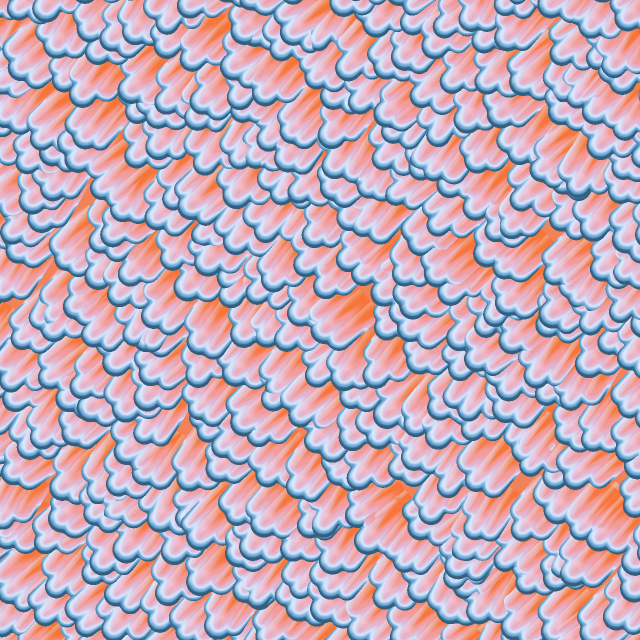
A Shadertoy shader for this pattern:

```glsl
// Overlapping clusters of rounded lobes, shingled like scales towards the lower left.
// Each jittered cell grows one petal of three merged capsules; the highest petal wins,
// and a blue-white-pink-orange ramp follows rim depth and distance from the tip.

float hash(vec2 p) {
    return fract(sin(dot(p, vec2(127.1, 311.7))) * 43758.545);
}

float smoothMin(float a, float b, float k) {
    float h = max(k - abs(a - b), 0.0) / k;
    return min(a, b) - 0.25 * k * h * h;
}

// Half-infinite capsule with its round tip at the origin, running along +x
float lobe(vec2 p, float radius) {
    return length(vec2(min(p.x, 0.0), p.y)) - radius;
}

// Three lobes side by side, the outer two set back by random amounts
float petal(vec2 p, vec2 id) {
    float spread = mix(0.36, 0.54, hash(id + 3.7));
    float d = lobe(p, mix(0.32, 0.40, hash(id + 8.1)));
    for (float side = -1.0; side < 2.0; side += 2.0) {
        float setback = mix(0.08, 0.55, hash(id + 5.3 * side));
        float radius = mix(0.27, 0.37, hash(id + 9.2 * side));
        d = smoothMin(d, lobe(p - vec2(setback, side * spread), radius), 0.10);
    }
    return d;
}

// Dark rim, blue, pale blue, lavender, pink, then orange
vec3 ramp(float t) {
    vec3 c = mix(vec3(0.20, 0.37, 0.49), vec3(0.42, 0.67, 0.86), smoothstep(0.02, 0.20, t));
    c = mix(c, vec3(0.83, 0.89, 0.98), smoothstep(0.20, 0.37, t));
    c = mix(c, vec3(0.88, 0.71, 0.82), smoothstep(0.37, 0.53, t));
    c = mix(c, vec3(0.95, 0.61, 0.61), smoothstep(0.53, 0.72, t));
    return mix(c, vec3(0.97, 0.46, 0.22), smoothstep(0.74, 1.05, t));
}

vec3 shadePetal(vec2 p, float d, vec2 id) {
    float depth = clamp(-d / 0.38, 0.0, 1.0);
    float tilt = (petal(p + vec2(0.0, 0.03), id) - petal(p - vec2(0.0, 0.03), id)) / 0.06;

    // The rim darkens at the tip and fades along the sides
    float t = 0.42 * depth + 0.5 * max(p.x + 0.38, 0.0);
    float rim = max(smoothstep(0.0, 0.4, depth), smoothstep(0.5, 1.1, p.x));
    t *= mix(0.4, 1.0, rim);

    // Faint lengthwise streaks, and cooler tones on the lower right flanks
    t += 0.05 * sin(p.y * 20.0 + hash(id) * 6.28) * smoothstep(0.1, 0.6, p.x);
    t -= 0.14 * max(-tilt, 0.0) * (1.0 - depth);
    vec3 color = ramp(t);

    // Pale light on the upper left flanks
    float flank = smoothstep(0.3, 1.0, tilt) * smoothstep(0.05, 0.3, depth);
    color = mix(color, vec3(0.90, 0.94, 1.0), 0.75 * flank * (1.0 - depth));

    // Soft gleam on the crown
    vec2 crown = p - vec2(0.25, 0.05);
    return mix(color, vec3(0.96, 0.82, 0.90), 0.5 * exp(-50.0 * dot(crown, crown)));
}

vec3 scales(vec2 p) {
    vec2 cell = floor(p);
    vec3 color = vec3(0.95, 0.51, 0.34);
    float top = -100.0;
    vec2 topId = cell;
    vec3 topPoint = vec3(0.0);
    for (int j = -2; j <= 1; j++) {
        for (int i = -2; i <= 1; i++) {
            vec2 id = cell + vec2(i, j);
            float seed = hash(id + 21.4);
            vec2 tip = id + 0.05 + 0.9 * vec2(hash(id), hash(id + 47.3));

            // Petal frame: x runs from tip to root, y to the upper left
            float angle = 0.85 + 0.4 * (seed - 0.5);
            vec2 along = vec2(cos(angle), sin(angle));
            vec2 q = p - tip;
            q = vec2(dot(q, along), dot(q, vec2(-along.y, along.x)));

            float d = petal(q, id);
            if (d > 0.0 || q.x > 1.5) continue;
            float inside = clamp(-d / 0.38, 0.0, 1.0);
            float height = 0.4 * sqrt(inside * (2.0 - inside)) - q.x + 0.45 * hash(id + 71.9);
            if (height > top) {
                top = height;
                topId = id;
                topPoint = vec3(q, d);
            }
        }
    }
    return top > -99.0 ? shadePetal(topPoint.xy, topPoint.z, topId) : color;
}

void mainImage(out vec4 fragColor, in vec2 fragCoord) {
    // Four samples per pixel smooth the overlapping edges
    vec3 color = vec3(0.0);
    for (int k = 0; k < 4; k++) {
        vec2 offset = vec2(k % 2, k / 2) * 0.5 - 0.25;
        color += scales((fragCoord + offset) / iResolution.y * 18.0);
    }
    fragColor = vec4(color * 0.25, 1.0);
}
```
